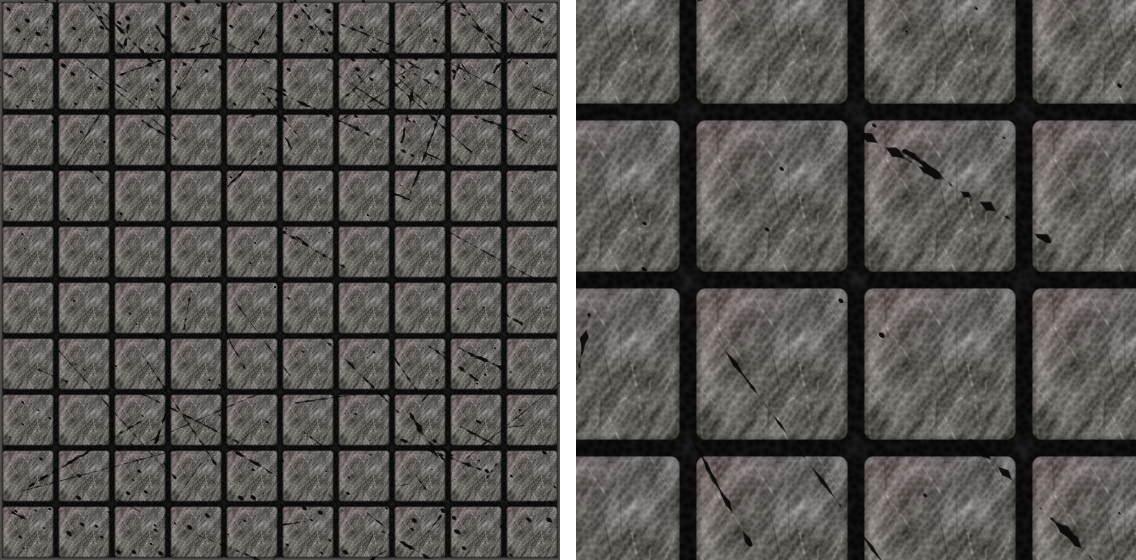
Left: the whole. Right: its middle third, enlarged.
Write a WebGL 1 fragment shader that draws this texture.

```glsl
precision highp float;
// Ten by ten worn stone tiles with rounded corners, set in black grainy grooves.
// Every tile shares one streaked surface made of stretched cellular noise;
// broken black cracks and flecks run across the whole canvas on top.
uniform vec2 u_resolution;

vec2 hash2(vec2 p) {
  return fract(sin(vec2(dot(p, vec2(127.1, 311.7)), dot(p, vec2(269.5, 183.3)))) * 43758.5);
}

// Cellular noise: distance to the nearest point, and that point's random id.
vec2 cells(vec2 p) {
  vec2 base = floor(p), nearest = vec2(9.0, 0.0);
  for (int j = -1; j <= 1; j++) {
    for (int i = -1; i <= 1; i++) {
      vec2 cell = base + vec2(float(i), float(j));
      vec2 point = hash2(cell);
      float d = length(cell + point - p);
      if (d < nearest.x) nearest = vec2(d, fract(point.x * 17.0 + point.y * 5.0));
    }
  }
  return nearest;
}

float segment(vec2 p, vec2 center, vec2 halfSpan) {
  p -= center;
  return length(p - halfSpan * clamp(dot(p, halfSpan) / dot(halfSpan, halfSpan), -1.0, 1.0));
}

float roundedBox(vec2 p, float halfSize, float radius) {
  vec2 d = abs(p) - halfSize + radius;
  return length(max(d, 0.0)) + min(max(d.x, d.y), 0.0) - radius;
}

// Tile surface, q from -0.5 to 0.5.
vec3 stone(vec2 q, float px) {
  vec2 slant = vec2(dot(q, vec2(0.8, -0.6)), dot(q, vec2(0.6, 0.8)));
  float fibre = cells(slant * vec2(28.0, 5.0)).x - 0.45;
  float mottle = cells(slant * vec2(8.0, 3.5) + 4.0).x - 0.45;
  float grain = cells(q * 34.0 + 9.0).x - 0.45;
  float cloud = sin(q.x * 9.0 + 2.0 * sin(q.y * 7.0)) * sin(q.y * 8.0 - q.x * 5.0 + 1.0);
  float shade = 0.22 * fibre + 0.22 * mottle + 0.14 * grain + 0.025 * cloud;
  vec3 color = vec3(0.397, 0.388, 0.373) + shade;

  // Rosy upper left, olive foot.
  color += vec3(0.035, 0.008, 0.012) * smoothstep(0.1, 0.7, q.y - q.x);
  color += vec3(0.02, 0.02, 0.028) * q.y * 2.0;

  // Fine pale and dark scratches.
  for (int i = 0; i < 18; i++) {
    float n = float(i);
    vec2 place = hash2(vec2(n, 21.0)) - 0.5, form = hash2(vec2(n, 37.0));
    float angle = mix(0.5, 2.4, form.x);
    vec2 span = vec2(cos(angle), sin(angle)) * mix(0.04, 0.19, form.y);
    float mark = 1.0 - smoothstep(0.0, 0.005 + px, segment(q, place * 0.85, span));
    color += mark * (mod(n, 3.0) < 2.0 ? 0.13 : -0.12) * (0.6 + grain);
  }
  return color;
}

// Coverage of black cracks and flecks, crowded toward the top and bottom.
float damage(vec2 p, float px) {
  float ragged = 2.6 * cells(p * 75.0).x - 0.7;
  float cover = 0.0;
  for (int i = 0; i < 100; i++) {
    float n = float(i);
    vec2 place = hash2(vec2(n, 3.0)), form = hash2(vec2(n, 8.0));
    float side = place.y * 2.0 - 1.0;
    vec2 center = vec2(pow(place.x, 0.75), 0.5 + 0.5 * sign(side) * pow(abs(side), 0.5));
    float angle = form.x < 0.62 ? mix(-1.1, -0.35, form.y) : mix(0.1, 1.4, form.y);
    float reach = mix(0.015, 0.15, pow(fract(form.x * 7.0), 2.5));
    float width = mix(0.0008, 0.0028, fract(form.y * 9.0));
    float d = segment(p, center, vec2(cos(angle), sin(angle)) * reach);
    cover = max(cover, 1.0 - smoothstep(-px, px, d - width * ragged));
  }
  float wear = smoothstep(0.15, 0.5, abs(p.y - 0.5));
  vec2 fleck = cells(vec2(p.x + 0.5 * p.y, p.y) * 46.0);
  float rarity = mix(0.93, 0.74, wear);
  float radius = max(fleck.y - rarity, 0.0) * 0.9 + 0.03;
  float spot = 1.0 - smoothstep(radius * 0.6, radius + 46.0 * px, fleck.x + 0.05 * ragged);
  return max(cover, spot * step(rarity, fleck.y));
}

void main() {
  vec2 p = gl_FragCoord.xy / u_resolution;
  float px = 1.0 / min(u_resolution.x, u_resolution.y);
  vec2 q = fract(p * 10.0) - 0.5;
  float edge = roundedBox(q, 0.45, 0.055);

  // Grooves: grainy, a little paler where they cross.
  float grit = cells(p * 210.0).x - 0.45;
  vec2 corner = 0.5 - abs(q);
  float crossing = 1.0 - smoothstep(0.0, 0.11, length(corner));
  vec3 color = vec3(0.048, 0.048, 0.049) + 0.07 * grit + 0.045 * crossing;

  // Tiles, darkened softly along the rim with a lit upper edge.
  vec3 tile = stone(q, px * 10.0);
  tile *= 1.0 - 0.22 * smoothstep(-0.035, 0.0, edge);
  tile += 0.06 * smoothstep(0.41, 0.44, q.y);
  color = mix(color, tile, 1.0 - smoothstep(-10.0 * px, 10.0 * px, edge));

  // Grey fade on the outer border of the canvas.
  vec2 inset = min(p, 1.0 - p);
  float rim = 1.0 - smoothstep(0.001, 0.007, min(inset.x, inset.y));
  color = mix(color, vec3(0.36, 0.355, 0.35), 0.85 * rim);

  color = mix(color, vec3(0.03, 0.027, 0.022), 0.94 * damage(p, px));
  gl_FragColor = vec4(clamp(color, 0.0, 1.0), 1.0);
}
```
